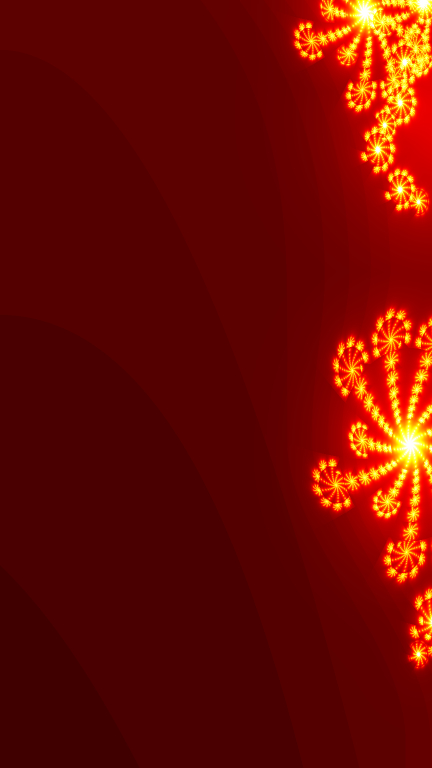
Give the GLSL for this background, as a Shadertoy shader.

```glsl
// Ember fractal: feathered star clusters glow along the right edge over dark red bands.
// Each star folds log-polar space into arms of smaller stars; the distance to the
// nearest star centre sets a heat value, which runs through a red-yellow-white ramp.

#define ARMS 11.0
#define ARM_PHASE 3.525
#define ARM_CURL 0.25
#define ARM_STEP 0.22
#define BEAD_SIZE 0.10
#define TIP_SIZE 0.20
#define STRETCH 1.35
#define SPARK 0.0012
#define SPARK_CORE 0.0006
#define FINEST 0.0025
#define SAMPLES 2

const float TAU = 6.2831853;
const int STAR_COUNT = 11;

// Star centres (xy) and radii (z), in canvas heights
const vec3 STARS[STAR_COUNT] = vec3[](
    vec3(0.534, 0.421, 0.104), vec3(0.475, 0.984, 0.075),
    vec3(0.552, 1.000, 0.058), vec3(0.527, 0.919, 0.018),
    vec3(0.521, 0.866, 0.017), vec3(0.501, 0.837, 0.012),
    vec3(0.492, 0.805, 0.018), vec3(0.521, 0.753, 0.016),
    vec3(0.545, 0.737, 0.010), vec3(0.565, 0.190, 0.026),
    vec3(0.545, 0.148, 0.010));

// Distance to a recursive star, with p in units of its radius
float starDistance(vec2 p, float radius) {
    float scale = radius;
    float nearest = length(p) * scale;
    float sector = TAU / ARMS;
    for (int level = 0; level < 3; level++) {
        float r = max(length(p), 1e-4);
        float logR = log(r);
        float angle = atan(p.y, p.x + 1e-6) - ARM_PHASE + ARM_CURL * logR;
        angle -= TAU * round(angle / TAU);
        float arm = round(angle / sector);
        angle -= sector * arm;

        // The arms on either side of the leading one are short
        float reach = min(0.6 + 0.4 * abs(abs(arm) - 1.0), 1.0);
        float along = logR - log(reach);

        // Beads shrink geometrically inward; the outermost one is larger
        float bead = min(round(along / ARM_STEP), 0.0);
        float size = bead > -0.5 ? TIP_SIZE : BEAD_SIZE;
        p = vec2(along - bead * ARM_STEP, angle) / size;
        scale *= r * size;
        nearest = min(nearest, length(p) * scale);
        if (scale < FINEST) break;
    }
    return nearest;
}

// Smooth step across a band edge, about one sample wide
float edge(float signedDistance) {
    float w = 0.5 / iResolution.y;
    return smoothstep(-w, w, signedDistance);
}

// Nested contour bands, darkest at the lower left
float bandHeat(vec2 p) {
    float x = p.x;
    float x2 = x * x;
    float down = 1.0 - p.y;
    float heat = 0.255;
    heat += 0.036 * edge(0.736 + 0.95 * x + 2.76 * x2 - down);
    heat += 0.038 * edge(0.41 + 2.53 * x2 + 8.0 * x2 * x2 - down);
    heat += 0.034 * edge(0.065 + 4.27 * x2 - down);

    // Steeper contours that follow the right side
    float bend = min(down / 0.443 - 1.0, 0.0);
    float contour = 0.374 + 0.113 * bend * bend * bend
                  + 0.154 * smoothstep(0.573, 0.964, down);
    float squeeze = 1.0 - 0.35 * smoothstep(0.34, 0.56, down);
    for (int k = 0; k < 5; k++) {
        float offset = 0.05 * pow(float(k) + 1e-4, 0.72) * squeeze;
        heat += 0.026 * edge(x - contour - offset);
    }
    return heat;
}

// Sparks, cores and halos of every star
float starHeat(vec2 p) {
    float nearest = 1.0;
    float glow = 0.0;
    for (int i = 0; i < STAR_COUNT; i++) {
        vec3 star = STARS[i];
        vec2 q = (p - star.xy) / star.z;
        q.y /= STRETCH;
        float r2 = dot(q, q);
        nearest = min(nearest, starDistance(q, star.z));
        glow = max(glow, 0.4 * exp(-1.1 * r2) + 1.4 * exp(-24.0 * r2));
    }
    vec2 haze = (p - vec2(0.59, 0.85)) / 0.13;
    glow = max(glow, 0.42 * exp(-dot(haze, haze)));
    return glow + SPARK * exp(-20.0 * nearest) / (nearest + SPARK_CORE);
}

// Black to red to yellow to white
vec3 heatColor(float heat) {
    return clamp(vec3(heat, heat - 1.0, heat - 2.0), 0.0, 1.0);
}

void mainImage(out vec4 fragColor, in vec2 fragCoord) {
    vec3 color = vec3(0.0);
    for (int j = 0; j < SAMPLES * SAMPLES; j++) {
        vec2 shift = (vec2(j % SAMPLES, j / SAMPLES) + 0.5) / float(SAMPLES) - 0.5;
        vec2 uv = (fragCoord + shift) / iResolution.xy;
        vec2 p = uv * vec2(0.5625, 1.0);
        color += heatColor(bandHeat(p) + starHeat(p));
    }
    fragColor = vec4(color / float(SAMPLES * SAMPLES), 1.0);
}
```
